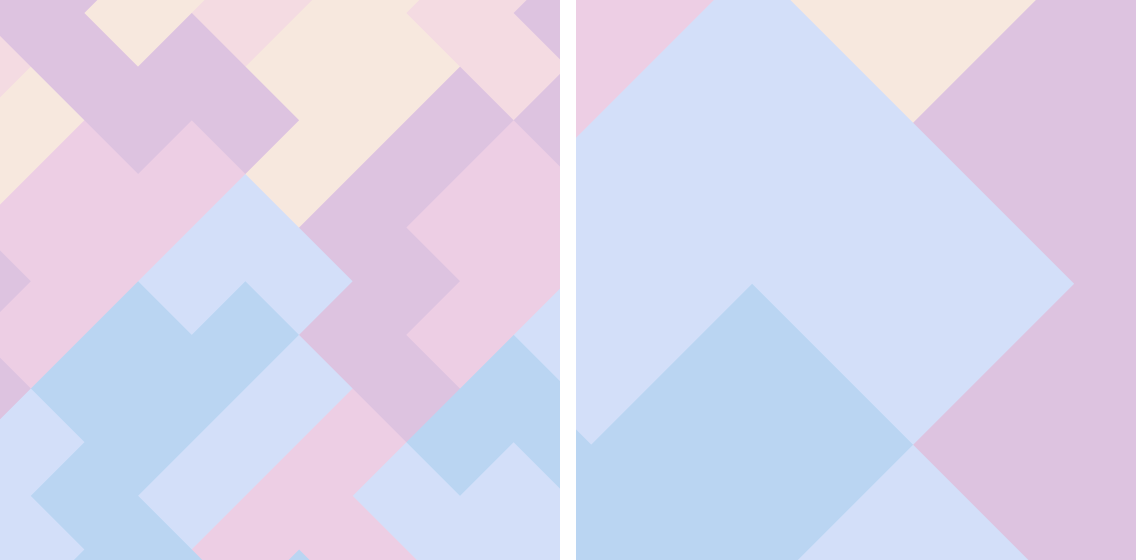
Left, the full canvas; right, a detail of the centre.
Reproduce this background procedurally as a Shadertoy shader.

```glsl
// Pastel mosaic of interlocking bars and L-shaped tiles on a grid turned 45 degrees.
// Diagonal strips are cut into staggered 2x3 blocks, each block splits into two
// three-cell tiles, and a tile's colour follows its height and a cycling tone.

float wrap3(float n) {
    return floor(mod(n + 0.5, 3.0));
}

// Colour of one of three tone sequences at a height from 0 (bottom) to 1 (top).
vec3 toneColor(float tone, float height) {
    const vec3 lavender = vec3(0.865, 0.765, 0.880);
    const vec3 pink     = vec3(0.930, 0.808, 0.894);
    const vec3 cream    = vec3(0.970, 0.908, 0.870);
    const vec3 rose     = vec3(0.955, 0.857, 0.886);
    const vec3 paleBlue = vec3(0.826, 0.876, 0.977);
    const vec3 skyBlue  = vec3(0.728, 0.836, 0.950);

    if (tone < 0.5) return height > 0.3 ? lavender : skyBlue;
    if (tone < 1.5) {
        if (height > 0.6) return cream;
        return height > 0.3 && height < 0.45 ? skyBlue : pink;
    }
    if (height > 0.75) return rose;
    return height > 0.6 ? pink : paleBlue;
}

vec3 mosaic(vec2 uv) {
    const float halfDiagonal = 0.0958;
    const vec2 origin = vec2(0.534, 0.402);

    // Grid axes: x runs down-right, y runs up-right.
    vec2 q = (uv - origin) / halfDiagonal;
    vec2 grid = 0.5 * vec2(q.x - q.y, q.x + q.y);

    // Strips two cells wide, staggered, then cut every three cells.
    float strip = floor(grid.x / 2.0);
    float shift = wrap3(strip);
    float block = floor((grid.y + shift) / 3.0);
    vec2 cell = floor(vec2(grid.x - 2.0 * strip, grid.y + shift - 3.0 * block));

    // Split the block into two L tiles (either way round) or two bars.
    float style = wrap3(strip * strip + block);
    float tile;
    if (style < 0.5)      tile = step(1.25, cell.y + 0.5 * cell.x);
    else if (style < 1.5) tile = step(1.25, cell.y + 0.5 * (1.0 - cell.x));
    else                  tile = 1.0 - cell.x;

    // Neighbouring tiles along a strip always take different tones.
    float rise = 3.0 * block + 1.5 - shift - (2.0 * strip + 1.0) + tile - 0.5;
    float tone = wrap3(2.0 * block + 2.0 * strip + tile);
    return toneColor(tone, origin.y + halfDiagonal * rise);
}

void mainImage(out vec4 fragColor, in vec2 fragCoord) {
    // Average a 4x4 grid of samples per pixel to smooth the edges.
    vec3 sum = vec3(0.0);
    for (int i = 0; i < 16; i++) {
        vec2 offset = (vec2(float(i % 4), float(i / 4)) + 0.5) / 4.0 - 0.5;
        sum += mosaic((fragCoord + offset) / iResolution.y);
    }
    fragColor = vec4(sum / 16.0, 1.0);
}
```
